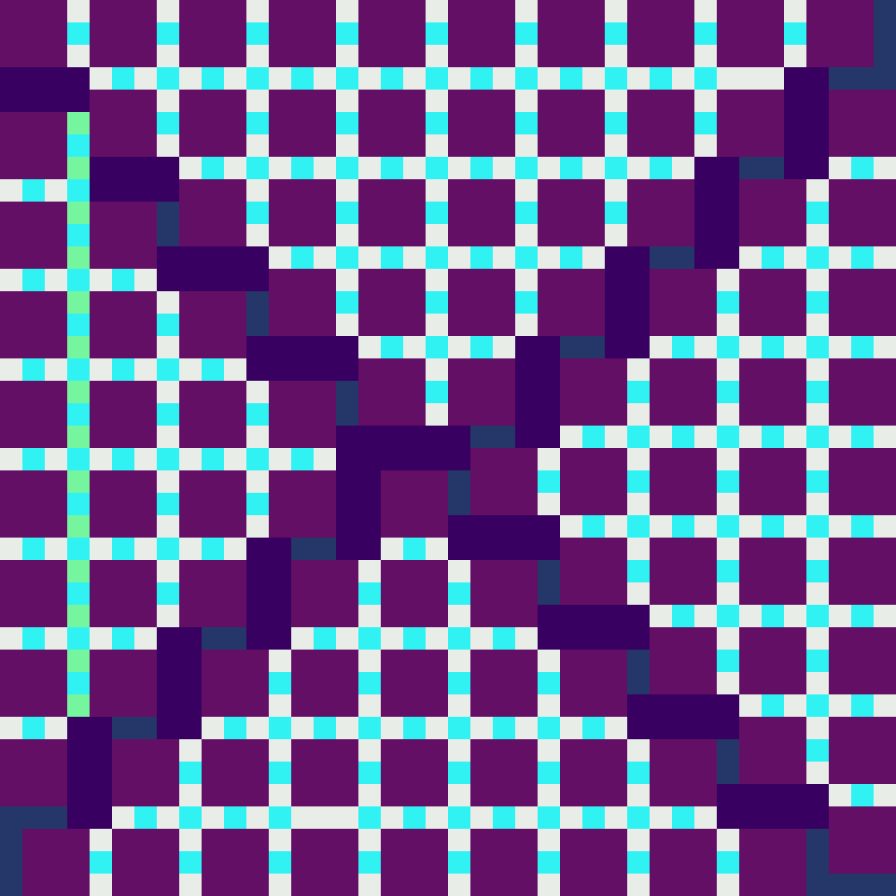
Write a three.js fragment shader that draws this pattern.

```glsl
// Dashed lattice of square tiles, split into four quadrants by stepped diagonal bars.
varying vec2 vUv;

const vec3 PLUM = vec3(0.39, 0.06, 0.395);
const vec3 INDIGO = vec3(0.22, 0.0, 0.375);
const vec3 NAVY = vec3(0.145, 0.21, 0.41);
const vec3 WHITE = vec3(0.91, 0.935, 0.905);
const vec3 CYAN = vec3(0.19, 0.95, 0.95);
const vec3 GREEN = vec3(0.46, 0.96, 0.62);

bool within(float v, float low, float high) {
  return v >= low && v <= high;
}

// Flat bars, two cells high, stepping down from the upper left
bool flatBar(vec2 c) {
  float k = floor((c.y - 3.0) / 4.0);
  bool inBand = mod(c.y + 1.0, 4.0) < 2.0 && k < 9.0;
  float first = 4.0 * k - (k <= 4.0 ? 1.0 : 0.0);
  float last = 4.0 * k + (k >= 4.0 ? 4.0 : 3.0);
  return inBand && within(c.x, first, last);
}

// Upright bars, two cells wide, stepping up from the lower left
bool uprightBar(vec2 c) {
  float k = floor((c.x - 3.0) / 4.0);
  bool inBand = mod(c.x + 1.0, 4.0) < 2.0 && within(k, 0.0, 8.0) && k != 4.0;
  float first = (k < 4.0 ? 32.0 : 35.0) - 4.0 * k;
  return inBand && within(c.y, first, first + 4.0);
}

// Colour of one cell of the 40 by 40 grid, rows counted from the top
vec3 cellColor(vec2 c) {
  float fall = c.y - c.x;
  float rise = c.x + c.y - 39.0;

  // Each quadrant shifts the lattice
  vec2 shift = vec2(rise < 0.0 ? 3.0 : 0.0, fall <= 0.0 ? 3.0 : 0.0);
  vec2 q = c - shift;
  bool upright = mod(q.x, 4.0) == 0.0;
  bool level = mod(q.y, 4.0) == 0.0;
  bool dash = mod(q.x, 2.0) == 0.0 && mod(q.y, 2.0) == 0.0;

  // Two plain dashes
  if (c == vec2(33.0, 3.0) || c == vec2(14.0, 36.0)) dash = false;

  // Highlighted line on the left
  if (c.x == 3.0 && within(c.y, 5.0, 31.0)) return dash ? CYAN : GREEN;

  if (flatBar(c) || uprightBar(c)) return INDIGO;

  // Shaded links between bars, and corner edges
  bool sideQuadrant = (rise < 0.0) == (fall > 0.0);
  bool link = (upright && within(fall, 1.0, 3.0))
    || (level && sideQuadrant && abs(rise) < 4.0);
  bool corner = ((c.x == 0.0 || c.x == 39.0) && abs(rise) < 4.0)
    || (c.y == 39.0 && abs(fall) < 4.0);
  if (link || corner) return NAVY;

  if (upright || level) return dash ? CYAN : WHITE;
  return PLUM;
}

void main() {
  vec2 p = vec2(vUv.x, 1.0 - vUv.y) * 40.0;

  // Blend across the nearest cell edges
  vec2 edge = floor(p + 0.5);
  vec2 t = clamp((p - edge) / fwidth(p) + 0.5, 0.0, 1.0);
  vec3 above = mix(cellColor(edge - 1.0), cellColor(edge - vec2(0.0, 1.0)), t.x);
  vec3 below = mix(cellColor(edge - vec2(1.0, 0.0)), cellColor(edge), t.x);
  gl_FragColor = vec4(mix(above, below, t.y), 1.0);
}
```
